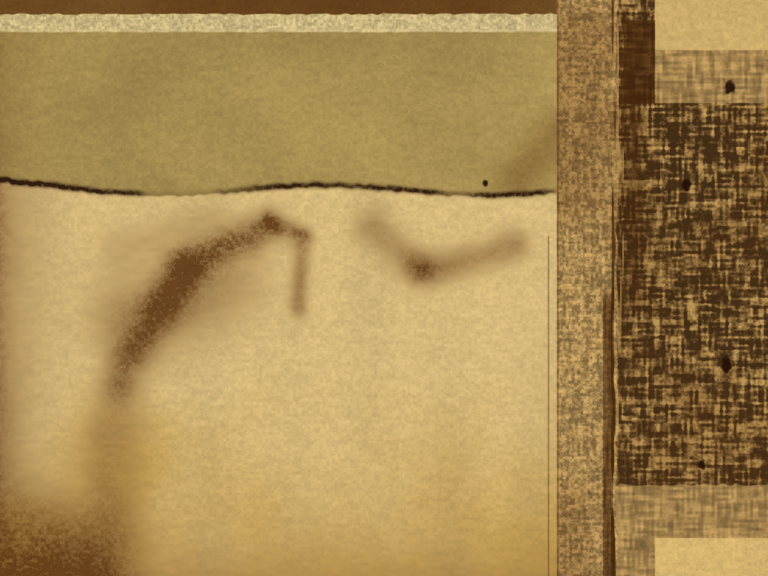
A WebGL 2 fragment shader for this texture:

```glsl
#version 300 es
precision highp float;
// Aged paper collage: olive panel above stained parchment, woven cloth strip on the right.
uniform vec2 u_resolution;
out vec4 fragColor;

const vec3 PARCHMENT = vec3(0.825, 0.715, 0.475);
const vec3 HONEY = vec3(0.765, 0.615, 0.325);
const vec3 OLIVE = vec3(0.645, 0.550, 0.315);
const vec3 CREAM = vec3(0.790, 0.710, 0.500);
const vec3 TAPE = vec3(0.690, 0.555, 0.335);
const vec3 CLOTH = vec3(0.490, 0.325, 0.155);
const vec3 THREAD = vec3(0.740, 0.590, 0.340);
const vec3 UMBER = vec3(0.330, 0.180, 0.055);
const vec3 INK = vec3(0.140, 0.065, 0.025);
const float EDGE = 0.0018;    // softness of cut edges
const float GRAIN = 0.13;     // paper tooth contrast
const float PANEL_TOP = 0.945;
const float TAPE_LEFT = 0.967;
const float CLOTH_LEFT = 1.072;
const float PATCH_LEFT = 1.137;

float hash(vec2 p) {
  vec3 q = fract(vec3(p.xyx) * 0.1031);
  q += dot(q, q.yzx + 33.33);
  return fract((q.x + q.y) * q.z);
}

float noise(vec2 p) {
  vec2 i = floor(p), f = fract(p);
  f = f * f * (3.0 - 2.0 * f);
  return mix(mix(hash(i), hash(i + vec2(1, 0)), f.x),
             mix(hash(i + vec2(0, 1)), hash(i + vec2(1, 1)), f.x), f.y);
}

float fbm(vec2 p) {
  float sum = 0.0, amp = 0.52;
  for (int i = 0; i < 5; i++) {
    sum += amp * noise(p);
    p = mat2(1.6, 1.2, -1.2, 1.6) * p + 7.3;
    amp *= 0.5;
  }
  return sum;
}

float above(float edge, float x) { return smoothstep(edge - EDGE, edge + EDGE, x); }
float band(float lo, float hi, float x) { return above(lo, x) * (1.0 - above(hi, x)); }

// Soft stroke from a to b with a Gaussian profile
float smear(vec2 p, vec2 a, vec2 b, float width) {
  vec2 d = b - a;
  float t = clamp(dot(p - a, d) / max(dot(d, d), 1e-6), 0.0, 1.0);
  float r = length(p - a - d * t) / width;
  return exp(-r * r);
}

float spot(vec2 p, vec2 c, float radius) {
  float wobble = radius * 0.7 * (noise(p * 130.0) - 0.5);
  return 1.0 - smoothstep(radius - 0.003, radius + 0.002, length((p - c) * vec2(1.1, 0.85)) + wobble);
}

vec3 parchment(vec2 p, float cloud, float tooth) {
  vec3 col = mix(HONEY, PARCHMENT, smoothstep(-0.15, 0.5, p.y + 0.7 * (cloud - 0.5)));
  col *= 0.97 + 0.06 * noise(p * vec2(14.0, 1.5));
  vec2 w = p + 0.035 * (vec2(fbm(p * 9.0), fbm(p * 9.0 + 40.0)) - 0.5);
  // Wing-shaped smudges
  float s = 0.55 * smear(w, vec2(0.20, 0.33), vec2(0.32, 0.53), 0.035);
  s += 0.75 * smear(w, vec2(0.31, 0.535), vec2(0.47, 0.610), 0.027);
  s += 0.45 * smear(w, vec2(0.47, 0.615), vec2(0.53, 0.600), 0.016);
  s += 0.45 * smear(w, vec2(0.525, 0.59), vec2(0.525, 0.47), 0.018);
  s += 0.40 * smear(w, vec2(0.64, 0.600), vec2(0.73, 0.530), 0.030);
  s += 0.40 * smear(w, vec2(0.73, 0.527), vec2(0.90, 0.575), 0.028);
  s += 0.38 * smear(w, vec2(0.23, 0.46), vec2(0.38, 0.51), 0.075);
  s += 0.20 * smear(w, vec2(0.20, 0.57), vec2(0.37, 0.62), 0.035);
  // Damp stains on the left and along the foot
  s += 0.42 * smear(w, vec2(0.19, -0.02), vec2(0.20, 0.25), 0.055);
  s += 0.80 * smear(w, vec2(0.0, 0.0), vec2(0.07, 0.02), 0.10);
  s += 0.48 * exp(-p.x / 0.045) + 0.22 * exp(-p.y / 0.07);
  s *= 0.35 + 0.75 * cloud + 0.65 * (tooth - 0.35);
  return mix(col, UMBER, clamp(s, 0.0, 0.85));
}

void main() {
  vec2 p = gl_FragCoord.xy / u_resolution * vec2(4.0 / 3.0, 1.0);
  float cloud = fbm(p * 5.0);
  float tooth = 0.6 * noise(p * 190.0) + 0.4 * noise(p * 370.0 + 9.0);
  float rough = noise(p * vec2(90.0, 35.0)) - 0.5;
  float weave = 0.5 * (noise(p * vec2(35.0, 210.0)) + noise(p * vec2(210.0, 35.0)));
  vec3 col = parchment(p, cloud, tooth);

  // Olive panel with a torn, inked lower edge
  float tear = 0.667 + 0.008 * sin(p.x * 11.0 + 1.7) + 0.010 * exp(-p.x / 0.1) + 0.004 * rough;
  vec3 panel = OLIVE * (0.88 + 0.24 * cloud);
  panel = mix(panel, UMBER, 0.30 * smear(p, vec2(0.90, 0.69), vec2(0.97, 0.77), 0.04) + 0.22 * exp(-p.x / 0.05));
  col = mix(col, panel, above(tear, p.y));
  float inkRun = smoothstep(0.43, 0.68, noise(vec2(p.x * 10.0 + 3.0, 4.0))) + 0.8 * exp(-p.x / 0.06);
  float inkLine = exp(-pow((p.y - tear - 0.003) / 0.005, 2.0));
  col = mix(col, INK, clamp(inkLine * (0.12 + 0.75 * inkRun) * (0.5 + tooth), 0.0, 0.9));

  // Cream rule and dark strip across the top
  col = mix(col, CREAM * (0.87 + 0.25 * tooth), band(PANEL_TOP + 0.003 * rough, 0.976, p.y));
  col = mix(col, CREAM * 1.05, 0.5 * band(0.944, 0.949, p.y));
  col = mix(col, mix(UMBER, OLIVE, 0.12 + 0.35 * cloud), above(0.976 + 0.004 * rough, p.y));

  // Tape strip, with a thin fold beside its lower half
  float fold = band(0.951, 0.9535, p.x) * (1.0 - above(0.59, p.y));
  col = mix(col, UMBER, fold * 0.45);
  vec3 tape = mix(TAPE * 0.72, TAPE * 1.17, smoothstep(0.2, 0.8, 0.5 * (tooth + weave)));
  tape = mix(tape, UMBER, 0.28 * smoothstep(0.5, 0.75, cloud) + 0.25 * smear(p, vec2(0.99, 0.0), vec2(0.99, 0.12), 0.05));
  col = mix(col, tape, above(TAPE_LEFT, p.x));
  col = mix(col, UMBER, 0.4 * band(TAPE_LEFT, 0.970, p.x));

  // Woven cloth with paler patches at both ends
  vec3 cloth = mix(CLOTH * 0.55, THREAD, smoothstep(0.28, 0.92, weave + 0.35 * (tooth - 0.5)));
  cloth = mix(cloth, UMBER, 0.18 * smoothstep(0.35, 0.65, cloud));
  float pale = max(1.0 - above(0.158 + 0.008 * rough, p.y), above(0.821, p.y) * above(PATCH_LEFT, p.x));
  cloth = mix(cloth, TAPE * (0.68 + 0.55 * weave), pale * 0.85);
  float patches = above(PATCH_LEFT, p.x) * (above(0.913, p.y) + 1.0 - above(0.066, p.y));
  cloth = mix(cloth, mix(HONEY, PARCHMENT, 0.6) * (0.9 + 0.2 * cloud), patches);
  col = mix(col, cloth, above(CLOTH_LEFT + 0.008 * rough, p.x));

  // Dark seams and dry brush streaks
  float streak = noise(p * vec2(220.0, 14.0));
  float seam = 0.75 * band(1.062, 1.069, p.x) * smoothstep(0.25, 0.65, streak);
  seam += 0.78 * band(1.047, 1.066 + 0.005 * rough, p.x) * (1.0 - smoothstep(0.47, 0.51, p.y)) * (0.6 + 0.5 * streak);
  seam += 0.85 * band(1.080 + 0.008 * rough, PATCH_LEFT, p.x) * band(0.82, 0.965, p.y) * (0.55 + 0.6 * tooth);
  seam += 0.40 * smear(p, vec2(1.10, 0.48), vec2(1.10, 0.82), 0.022);
  col = mix(col, UMBER * 0.8, clamp(seam, 0.0, 0.92));
  col = mix(col, THREAD, 0.55 * band(1.071, 1.085, p.x) * smoothstep(0.55, 0.8, streak));

  // Ink spots, then the overall paper tooth
  float spots = spot(p, vec2(1.267, 0.849), 0.010) + spot(p, vec2(1.191, 0.679), 0.008);
  spots += spot(p, vec2(1.262, 0.368), 0.011) + spot(p, vec2(1.219, 0.193), 0.007) + spot(p, vec2(0.842, 0.681), 0.005);
  col = mix(col, INK, min(spots, 1.0) * 0.92);
  col *= 1.0 + GRAIN * (tooth - 0.5) + 0.05 * (noise(p * vec2(60.0, 150.0)) - 0.5);
  fragColor = vec4(clamp(col, 0.0, 1.0), 1.0);
}
```
